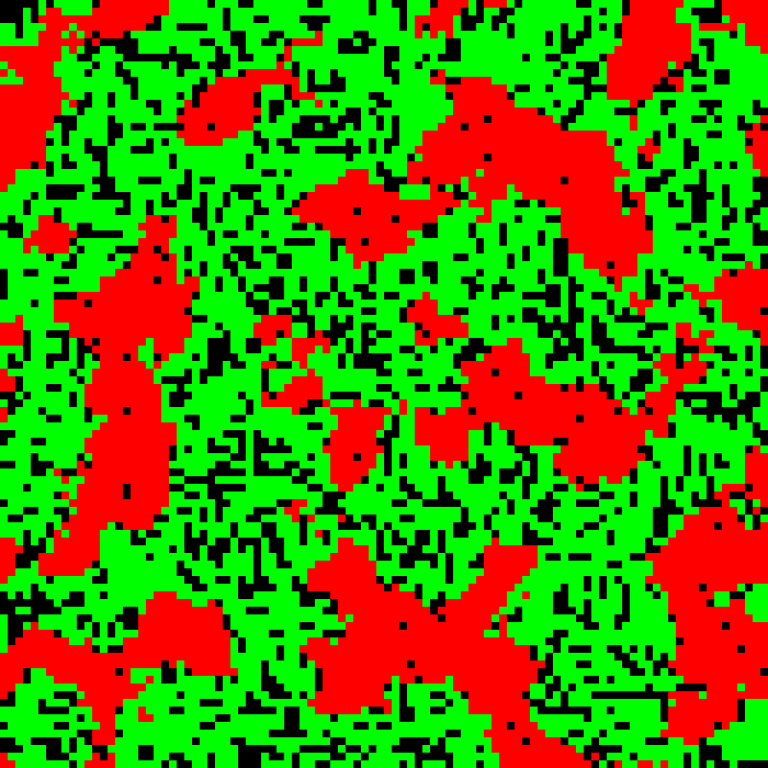
Reproduce this texture procedurally as a WebGL 1 fragment shader.

```glsl
precision highp float;
// Square-cell map: ragged red patches on bright green, strewn with short black dashes.
uniform vec2 u_resolution;

#define CELLS 100.0        // cells across the canvas
#define PATCH_FREQ 0.065   // red patch frequency per cell
#define PATCH_LEVEL 0.14   // higher gives less red
#define PATCH_JITTER 0.08  // single-cell roughness of patch edges
#define DASH_SEED 0.17     // chance that a cell starts a dash
#define DASH_GROW 0.14     // chance that a dash reaches the next cell
#define DASH_VARIATION 0.15
#define SPECK_CHANCE 0.025 // black cells inside red

const vec3 GREEN = vec3(0.0, 1.0, 0.0);
const vec3 RED = vec3(1.0, 0.0, 0.0);
const vec3 BLACK = vec3(0.0);

float hash(vec2 p) {
  vec3 q = fract(p.xyx * 0.1031);
  q += dot(q, q.yzx + 33.33);
  return fract((q.x + q.y) * q.z);
}

vec2 gradient(vec2 corner) {
  float angle = 6.2832 * hash(corner + 71.0);
  return vec2(cos(angle), sin(angle));
}

float gradientNoise(vec2 p) {
  vec2 i = floor(p);
  vec2 f = p - i;
  vec2 u = f * f * f * (f * (f * 6.0 - 15.0) + 10.0);
  vec2 e = vec2(1.0, 0.0);
  float low = mix(dot(gradient(i), f), dot(gradient(i + e), f - e), u.x);
  float high = mix(dot(gradient(i + e.yx), f - e.yx),
                   dot(gradient(i + e.xx), f - e.xx), u.x);
  return mix(low, high, u.y);
}

float fractalNoise(vec2 p) {
  float sum = 0.0;
  float amplitude = 1.0;
  for (int octave = 0; octave < 4; octave++) {
    sum += amplitude * gradientNoise(p);
    p = mat2(1.6, 1.2, -1.2, 1.6) * p + 17.3; // rotate and double
    amplitude *= 0.5;
  }
  return sum;
}

// Dashes: random seeds stretched by a cell along a locally chosen axis
bool isDash(vec2 cell) {
  float across = step(0.0, gradientNoise(cell * 0.13 + 40.7));
  vec2 axis = vec2(across, 1.0 - across);
  float density = 1.0 + DASH_VARIATION / DASH_SEED * gradientNoise(cell * 0.11 + 90.3);
  return hash(cell + 200.0) < DASH_SEED * density
      || hash(cell - axis + 200.0) < DASH_GROW * density;
}

vec3 cellColor(vec2 cell) {
  float field = fractalNoise(cell * PATCH_FREQ + 5.4);
  field += PATCH_JITTER * (hash(cell + 500.0) - 0.5);
  if (field > PATCH_LEVEL) {
    return hash(cell + 350.0) < SPECK_CHANCE ? BLACK : RED;
  }
  return isDash(cell) ? BLACK : GREEN;
}

void main() {
  float size = min(u_resolution.x, u_resolution.y);
  vec2 p = gl_FragCoord.xy / size * CELLS - 0.5;
  float pixel = CELLS / size;

  // Blend the four nearest cells over one pixel for smooth edges
  vec2 cell = floor(p) + 1.0;
  vec2 blend = clamp((fract(p) - 0.5) / pixel + 0.5, 0.0, 1.0);
  vec2 e = vec2(1.0, 0.0);
  vec3 low = mix(cellColor(cell), cellColor(cell + e), blend.x);
  vec3 high = mix(cellColor(cell + e.yx), cellColor(cell + e.xx), blend.x);
  gl_FragColor = vec4(mix(low, high, blend.y), 1.0);
}
```
